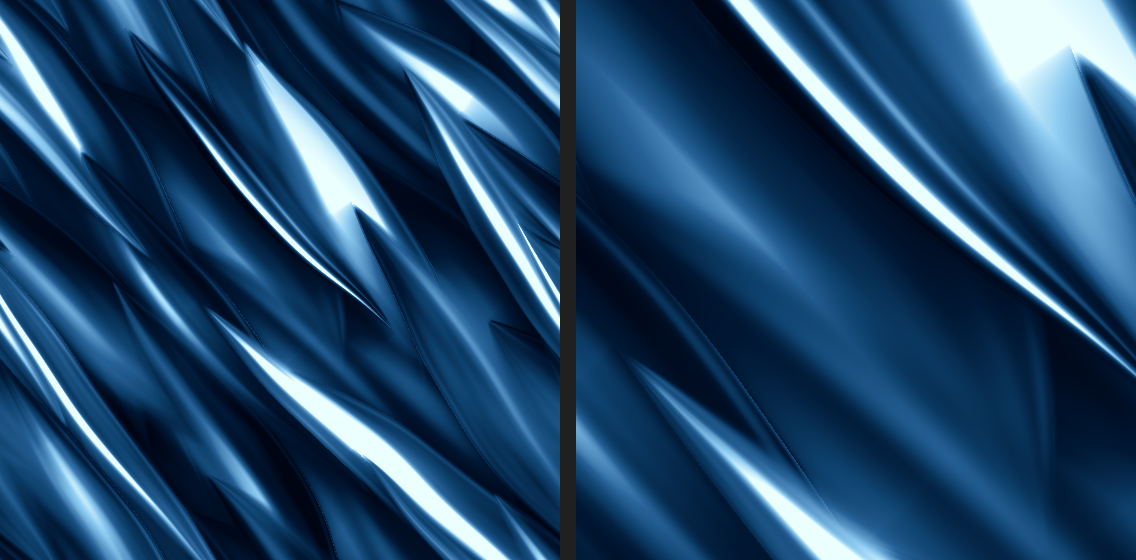
Left, the full canvas; right, a detail of the centre.
Write a Shadertoy shader that draws this texture.

```glsl
// Crumpled blue satin foil: long lens-shaped folds sweep down to the right and overlap.
// Each fold has one crisp edge that casts a shadow, one soft edge and streaked highlights.
// Fold offsets wrap around the canvas and the noise is periodic, so the result tiles.

const int FOLDS = 34;

vec2 hash2(vec2 p) {
    vec3 q = fract(p.xyx * vec3(.1031, .1030, .0973));
    q += dot(q, q.yzx + 33.33);
    return fract((q.xx + q.yz) * q.zy);
}

float corner(vec2 cell, vec2 offset, vec2 period) {
    return dot(hash2(mod(cell, period) + 3.0) * 2.0 - 1.0, offset);
}

// Gradient noise that repeats after a whole number of cells
float noise(vec2 p, vec2 period) {
    vec2 i = floor(p), f = p - i;
    vec2 s = f * f * f * (f * (f * 6.0 - 15.0) + 10.0);
    vec2 e = vec2(1, 0);
    return mix(mix(corner(i, f, period), corner(i + e.xy, f - e.xy, period), s.x),
               mix(corner(i + e.yx, f - e.yx, period), corner(i + 1.0, f - 1.0, period), s.x), s.y);
}

// Tone from 0 to 1 turned into navy, steel blue and icy white
vec3 foilColor(float t) {
    vec3 c = mix(vec3(.0, .02, .08), vec3(.0, .09, .20), clamp(t / .2, 0.0, 1.0));
    c = mix(c, vec3(.05, .25, .42), clamp((t - .2) / .18, 0.0, 1.0));
    c = mix(c, vec3(.15, .38, .59), clamp((t - .38) / .2, 0.0, 1.0));
    c = mix(c, vec3(.35, .59, .78), clamp((t - .58) / .15, 0.0, 1.0));
    c = mix(c, vec3(.56, .80, .95), clamp((t - .73) / .13, 0.0, 1.0));
    return mix(c, vec3(.92, 1.0, 1.0), clamp((t - .86) / .12, 0.0, 1.0));
}

// Lays one fold over the tone beneath it
float addFold(float tone, vec2 p, float id) {
    vec2 shape = hash2(vec2(id, 11)), light = hash2(vec2(id, 23));
    vec2 place = hash2(vec2(id, 37)), look = hash2(vec2(id, 51));
    float age = id / float(FOLDS);

    // Local frame: x runs along the fold, y across it towards the crisp edge
    vec2 center = fract(id * vec2(.755, .57) + .08 * place);
    vec2 d = fract(p - center + .5) - .5;
    float angle = -.92 + .42 * (shape.x - .5);
    vec2 dir = vec2(cos(angle), sin(angle));
    float x = dot(d, dir) / mix(.36, .48, shape.y);
    float side = look.x < .4 ? -1.0 : 1.0;
    float y = side * dot(d, vec2(-dir.y, dir.x)) + .05 * (place.x - .5) * x * x;

    // Lens outline with pointed ends
    float taper = max(1.0 - x * x, 0.0);
    float width = mix(.19, .035, age) * taper * (1.0 + .7 * (place.y - .5) * x);
    float w = y / max(width, .001);

    // Shadow beyond the crisp edge
    if (y > width) {
        float reach = mix(.07, .03, age);
        tone *= 1.0 - .65 * sqrt(taper) * exp(-(y - width) / reach);
    }
    float cover = smoothstep(-.003, .003, width - y) * smoothstep(-1.0, -.3, w);
    cover *= smoothstep(.001, .008, width);
    if (cover <= 0.0) return tone;

    // Satin body with streaks that converge at the tips
    vec2 offset = id * vec2(5.3, 9.1);
    float body = mix(.2, .6, look.y);
    body += .4 * noise(vec2(w * 1.6, x * 1.5) + offset, vec2(64));
    body += .11 * noise(vec2(w * 5.0, x * 2.0) + offset.yx, vec2(64));

    // Main highlight, a fainter twin and the dark slope past them
    float ridge = mix(-.3, .6, light.x) + .2 * (shape.x - .5) * x;
    float spread = mix(.18, .46, place.y);
    float a = (w - ridge) / (w > ridge ? spread * .5 : spread);
    float b = (w - ridge + .6) / (spread * .5);
    float glow = smoothstep(1.2, .1, abs(x - .8 * (place.x - .5)));
    float power = mix(.25, 1.2, light.y) * glow;
    body -= .24 * smoothstep(ridge, 1.0, w);
    body += power * (exp(-a * a) + .4 * exp(-b * b));

    // Thin glint just inside the crisp edge
    float rim = (width - y - .007) / .004;
    body += .35 * look.x * sqrt(taper) * exp(-rim * rim);

    return mix(tone, clamp(body, 0.0, 1.05), cover);
}

void mainImage(out vec4 fragColor, in vec2 fragCoord) {
    vec2 uv = fragCoord / iResolution.xy;

    // Gentle wrapping bend of the whole cloth
    vec2 p = uv + .05 * vec2(noise(uv * 2.0, vec2(2)), noise(uv * 2.0 + 1.37, vec2(2)));
    p += .008 * noise(uv * 5.0, vec2(5));

    // Dark sheared ground; whole-number shear keeps the period
    vec2 grain = vec2(p.x + p.y, p.y);
    float tone = .27 + .4 * noise(grain * vec2(7, 2), vec2(7, 2));

    for (int i = 0; i < FOLDS; i++) tone = addFold(tone, p, float(i));

    // Broad light and fine sheen along the cloth
    tone += .14 * noise(grain * vec2(4, 2), vec2(4, 2));
    tone += .04 * noise(grain * vec2(18, 2), vec2(18, 2));
    fragColor = vec4(foilColor(tone), 1.0);
}
```
